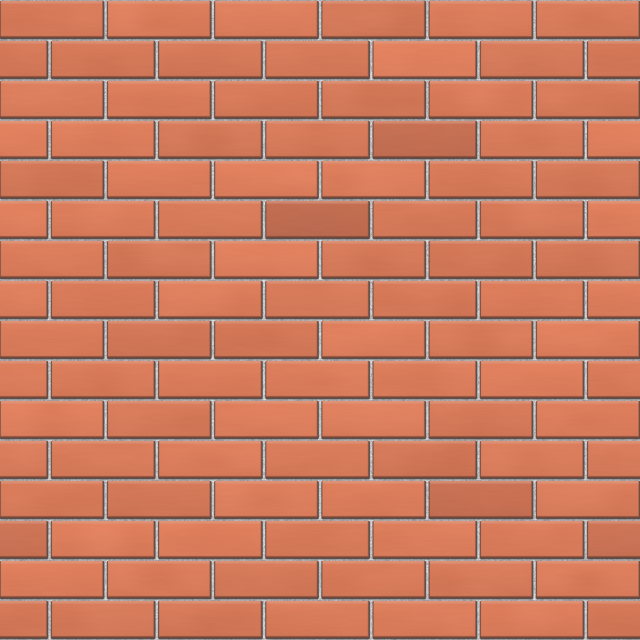
Write a three.js fragment shader that draws this texture.

```glsl
// Running-bond brick wall: 16 courses of smooth terracotta bricks, about six across.
// Each brick is a rounded box distance; shifted copies of it give the rim shading
// and the cast shadow, while hashed noise varies the clay and grains the mortar.
varying vec2 vUv;

// Lengths are in course heights (1/16 of the canvas).
const float COURSES = 16.0;
const float COLUMNS = 6.0;
const float PITCH = 2.681;
const float EVEN_START = -0.046;
const float ODD_START = 1.233;
const vec2 BRICK_CENTER = vec2(1.3405, 0.516);
const vec2 BRICK_HALF = vec2(1.287, 0.460);
const float CORNER = 0.025;

const vec3 CLAY = vec3(0.845, 0.482, 0.352);
const vec3 BURNT_CLAY = vec3(0.740, 0.415, 0.310);
const vec3 HIGHLIGHT = vec3(0.860, 0.640, 0.560);
const vec3 RIM = vec3(0.420, 0.240, 0.190);
const vec3 MORTAR = vec3(0.780, 0.765, 0.760);
const vec3 SHADOW = vec3(0.300, 0.280, 0.280);

float hash(vec2 p) {
  vec3 q = fract(p.xyx * 0.1031);
  q += dot(q, q.yzx + 33.33);
  return fract((q.x + q.y) * q.z);
}

float noise(vec2 p) {
  vec2 cell = floor(p);
  vec2 f = fract(p);
  f = f * f * (3.0 - 2.0 * f);
  float low = mix(hash(cell), hash(cell + vec2(1.0, 0.0)), f.x);
  float high = mix(hash(cell + vec2(0.0, 1.0)), hash(cell + 1.0), f.x);
  return mix(low, high, f.y);
}

float roundedBox(vec2 p, vec2 halfSize, float radius) {
  vec2 d = abs(p) - halfSize + radius;
  return length(max(d, 0.0)) + min(max(d.x, d.y), 0.0) - radius;
}

// Clay tone of one brick, with a soft blotch and rare burnt bricks.
vec3 clayColor(vec2 id, vec2 p) {
  float tone = hash(id + 17.0);
  float burnt = smoothstep(0.86, 1.0, hash(id + 53.0));
  float blotch = noise(p * vec2(1.1, 1.6) + id * 7.0 + 40.0);
  float streak = noise(p * vec2(3.0, 24.0) + id * 11.0 + 80.0);
  vec3 color = mix(CLAY, BURNT_CLAY, burnt * (0.45 + 0.55 * blotch));
  color *= mix(0.965, 1.035, tone);
  color += 0.035 * (blotch - 0.5) + 0.010 * (streak - 0.5);
  return color;
}

// Brick face: gentle vertical gradient, pale top band, dark lower and side rim.
vec3 brickColor(vec2 id, vec2 p) {
  vec3 color = clayColor(id, p) * (1.0 + 0.025 * p.y / BRICK_HALF.y);
  float topBand = smoothstep(BRICK_HALF.y - 0.10, BRICK_HALF.y - 0.02, p.y);
  color = mix(color, HIGHLIGHT, 0.55 * topBand);
  float rimDistance = roundedBox(p - vec2(-0.006, 0.025), BRICK_HALF, CORNER);
  return mix(color, RIM, 0.85 * smoothstep(-0.040, 0.015, rimDistance));
}

// Grainy mortar under a shadow cast down and to the right.
vec3 mortarColor(vec2 wall, vec2 p) {
  float grain = 0.6 * noise(wall * 28.0) + 0.4 * noise(wall * 55.0 + 90.0);
  vec3 color = MORTAR + 0.30 * (grain - 0.5);
  float castDistance = roundedBox(p - vec2(0.006, -0.018), BRICK_HALF, CORNER);
  return mix(color, SHADOW, 0.92 * (1.0 - smoothstep(0.004, 0.042, castDistance)));
}

void main() {
  vec2 wall = vUv * COURSES;
  float edge = 0.6 * fwidth(wall.y);

  // Stagger alternate courses; bricks cut by the sides share one tone.
  float row = floor(wall.y);
  float start = mix(ODD_START, EVEN_START, mod(row, 2.0));
  float along = wall.x - start;
  float column = floor(along / PITCH);
  vec2 id = vec2(mod(column, COLUMNS), row);
  vec2 local = vec2(along - column * PITCH, wall.y - row) - BRICK_CENTER;

  // Lay the brick over its mortar.
  float distanceToBrick = roundedBox(local, BRICK_HALF, CORNER);
  float coverage = 1.0 - smoothstep(-edge, edge, distanceToBrick);
  vec3 color = mix(mortarColor(wall, local), brickColor(id, local), coverage);
  gl_FragColor = vec4(clamp(color, 0.0, 1.0), 1.0);
}
```
